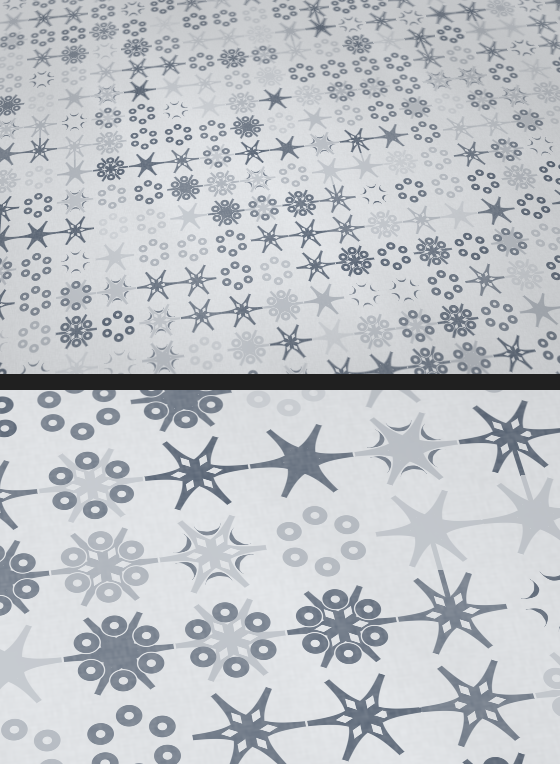
Top: the whole. Bottom: its middle third, enlarged.
A Shadertoy shader for this pattern:

```glsl
// Printed cloth seen at a slant: a grid of six-fold stars, ring wreaths, arcs and rosettes.
// A projective map lays the grid on the cloth; each cell hashes its motif and ink strength.
// Motifs are distance functions folded into one sector, over a softly lit woven ground.

#define RING_ORBIT 0.31
#define RING_RADIUS 0.078
#define RING_HALF_WIDTH 0.037
#define STAR_REACH 0.49
#define ARM_HALF_WIDTH 0.024
#define DARK_SHARE 0.63
#define STAR_SHARE 0.37
#define WEAVE 0.035
#define TOP_BLUR 0.040
#define CLOTH vec3(0.855, 0.865, 0.876)
#define INK vec3(0.40, 0.44, 0.495)

const float SECTOR = 1.0471976;

float hash(vec2 p) {
    return fract(sin(dot(p, vec2(127.1, 311.7))) * 43758.5453);
}

float noise(vec2 p) {
    vec2 i = floor(p), f = fract(p);
    f = f * f * (3.0 - 2.0 * f);
    return mix(mix(hash(i), hash(i + vec2(1, 0)), f.x),
               mix(hash(i + vec2(0, 1)), hash(i + vec2(1, 1)), f.x), f.y);
}

// Fold the plane into one of six sectors, centred on the x axis
vec2 foldSix(vec2 p, float turn) {
    float a = mod(atan(p.y, p.x) + turn + 0.5 * SECTOR, SECTOR) - 0.5 * SECTOR;
    return length(p) * vec2(cos(a), sin(a));
}

float fill(float d, float soft) {
    return 1.0 - smoothstep(-soft, soft, d);
}

// Star with flared arms and a small diamond opening at the root of each
float starDist(vec2 p, float opening) {
    vec2 q = foldSix(p, 0.0);
    float flare = ARM_HALF_WIDTH + 0.2 * exp(-8.0 * q.x);
    float arms = max((abs(q.y) - flare) * 0.8, q.x - STAR_REACH);
    float diamond = (abs(q.x - 0.17) * 0.55 + abs(q.y)) - opening;
    return max(arms, -diamond);
}

// Inward-bulging arc that thins towards its ends
float arcDist(vec2 q) {
    vec2 c = q - vec2(0.37, 0.0);
    float taper = 0.023 * smoothstep(0.125, 0.03, abs(q.y));
    return max(abs(length(c) - 0.125) - taper, c.x + 0.025);
}

float motifKind(vec2 cell) {
    return hash(cell + 41.0);
}

// Bars joining neighbouring plain stars
float linkDist(vec2 p, vec2 cell) {
    vec2 side = vec2(p.x < 0.0 ? -1.0 : 1.0, p.y < 0.0 ? -1.0 : 1.0);
    vec2 across = vec2(side.x, 0.0), down = vec2(0.0, side.y);
    float d = 1.0;
    if (motifKind(cell + across) < STAR_SHARE && hash(cell + 0.5 * across) < 0.75)
        d = max(abs(p.y) - ARM_HALF_WIDTH, 0.2 - abs(p.x));
    if (motifKind(cell + down) < STAR_SHARE && hash(cell + 0.5 * down) < 0.35)
        d = min(d, max(abs(p.x) - ARM_HALF_WIDTH, 0.15 - abs(p.y)));
    return d;
}

// Ink strength of one cell, 0 to about 1.1
float cellInk(vec2 p, vec2 cell, float soft) {
    float kind = motifKind(cell);
    float pick = hash(cell + 17.0), vary = hash(cell + 73.0);
    float tone = pick < DARK_SHARE ? 0.78 + 0.3 * vary : 0.12 + 0.3 * vary;
    float opening = 0.042 * step(0.35, hash(cell + 5.0));

    vec2 q = foldSix(p, 0.5 * SECTOR);
    float ringR = length(q - vec2(RING_ORBIT, 0.0));
    float star = fill(starDist(p, opening), soft);
    float rings = fill(abs(ringR - RING_RADIUS) - RING_HALF_WIDTH, soft);
    float arcs = fill(arcDist(q), soft);
    float clearing = 1.0 - fill(ringR - RING_RADIUS - RING_HALF_WIDTH - 0.012, soft);

    if (kind < STAR_SHARE)
        return tone * max(star, fill(linkDist(p, cell), soft));
    if (kind < 0.64) return tone * rings;
    if (kind < 0.73) return tone * arcs;
    if (kind < 0.90) return tone * max(star * clearing, rings);
    // Two-tone overprints: pale star under dark rings or arcs
    float over = kind < 0.95 ? rings : arcs;
    return mix((0.2 + 0.15 * vary) * star, 0.85, over);
}

void mainImage(out vec4 fragColor, in vec2 fragCoord) {
    vec2 uv = fragCoord / iResolution.xy;
    vec2 view = vec2(fragCoord.x, iResolution.y - fragCoord.y) / iResolution.y;

    // Columns: step across, step down, position of the grid's zero cell
    mat3 clothToView = mat3(0.1018, -0.0107, 0.0024,
                            -0.0054, 0.0624, -0.0306,
                            0.4043, 0.5918, 1.0);
    vec3 h = inverse(clothToView) * vec3(view, 1.0);
    vec2 grid = h.xy / h.z;

    // Edge softness grows with distance from the focal band
    float soft = 0.5 * max(length(dFdx(grid)), length(dFdy(grid)));
    soft += TOP_BLUR * smoothstep(0.6, 1.0, uv.y) + 0.012 * smoothstep(0.2, 0.0, uv.y);

    vec2 cell = floor(grid + 0.5);
    float ink = cellInk(grid - cell, cell, soft);
    float focus = 1.0 - 0.6 * smoothstep(0.6, 1.0, uv.y);
    float grain = 0.6 * noise(grid * vec2(38.0, 14.0)) + 0.4 * noise(grid * vec2(13.0, 42.0)) - 0.5;
    ink *= 0.96 + 0.25 * focus * grain;

    // Light falling off towards the edges, with shallow slanted creases
    float away = length((uv - vec2(0.43, 0.42)) * vec2(1.1, 1.15));
    float light = 1.02 - 0.12 * smoothstep(0.12, 0.8, away);
    float crease = noise(vec2(grid.x * 1.1 - grid.y * 0.45, grid.y * 0.22) + 9.0) - 0.5;
    light += 0.035 * crease + WEAVE * focus * grain;

    fragColor = vec4(mix(CLOTH, INK, ink) * light, 1.0);
}
```
